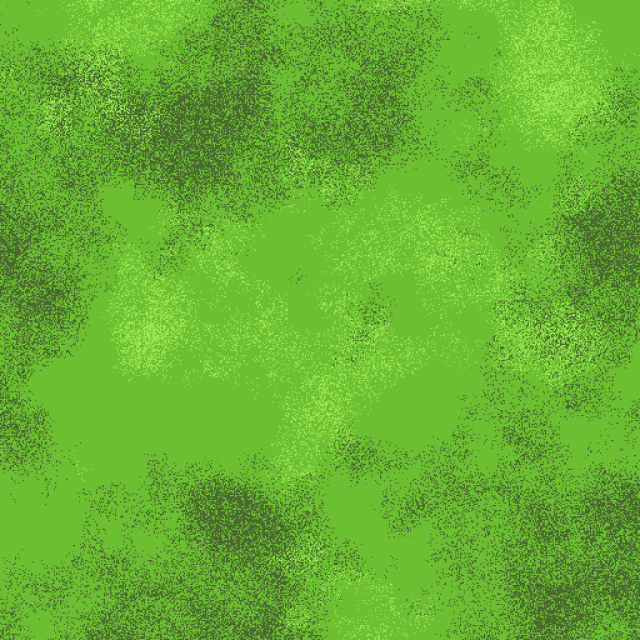
This texture is drawn by a Shadertoy shader. Its source:

```glsl
const vec3 GRASS = vec3(0.42, 0.75, 0.19);
const vec3 SHADE = vec3(0.29, 0.41, 0.18);
const vec3 SUNLIT = vec3(0.60, 0.90, 0.31);

const float GRAINS = 512.0;         // grains across the canvas
const float PATCH_SCALE = 5.0;      // large patches across the canvas
const float ROUGHNESS = 0.6;        // strength of each finer octave
const int OCTAVES = 5;
const float SHADE_START = 0.45;     // noise level where dark grains begin
const float SHADE_GAIN = 2.5;
const float SUNLIT_START = 0.56;    // noise level where light grains begin
const float SUNLIT_GAIN = 2.6;
const float MAX_DENSITY = 0.72;
const mat2 OCTAVE_TURN = mat2(0.8, 0.6, -0.6, 0.8);

// Integer hash of a cell and a seed, returned in 0..1
float hash(vec2 cell, int seed) {
    uvec2 q = uvec2(ivec2(cell));
    uint h = q.x * 1597u + q.y * 51749u + uint(seed) * 7919u;
    h = h * 747796405u + 2891336u;
    h = ((h >> ((h >> 28u) + 4u)) ^ h) * 277803737u;
    h = (h >> 22u) ^ h;
    return float(h >> 8u) / 16777216.0;
}

float valueNoise(vec2 p, int seed) {
    vec2 cell = floor(p);
    vec2 f = p - cell;
    f = f * f * (3.0 - 2.0 * f);
    float low = mix(hash(cell, seed), hash(cell + vec2(1, 0), seed), f.x);
    float high = mix(hash(cell + vec2(0, 1), seed), hash(cell + vec2(1, 1), seed), f.x);
    return mix(low, high, f.y);
}

// Layered noise, normalised to 0..1
float patches(vec2 p, int seed) {
    float sum = 0.0, total = 0.0, weight = 1.0;
    for (int i = 0; i < OCTAVES; i++) {
        sum += weight * valueNoise(p, seed + i);
        total += weight;
        weight *= ROUGHNESS;
        p = OCTAVE_TURN * p * 2.0 + 17.3;
    }
    return sum / total;
}

float density(float level, float start, float gain) {
    return clamp((level - start) * gain, 0.0, MAX_DENSITY);
}

// Each cell is grass unless a random draw falls below the local density
vec3 grainColour(vec2 cell, float shade, float sunlit) {
    vec3 colour = hash(cell, 101) < shade ? SHADE : GRASS;
    return hash(cell, 202) < sunlit ? SUNLIT : colour;
}

void mainImage(out vec4 fragColor, in vec2 fragCoord) {
    vec2 uv = fragCoord / iResolution.y;

    // Local density of dark and light grains
    float shade = density(patches(uv * PATCH_SCALE, 11), SHADE_START, SHADE_GAIN);
    float sunlit = density(patches(uv * PATCH_SCALE + 31.7, 47), SUNLIT_START, SUNLIT_GAIN);

    // Blend neighbouring grains by the share of the pixel each one covers
    float pixel = GRAINS / iResolution.y;
    vec2 p = uv * GRAINS;
    vec2 cell = floor(p - 0.5 * pixel);
    vec2 cover = clamp((p + 0.5 * pixel - cell - 1.0) / pixel, 0.0, 1.0);
    vec3 low = mix(grainColour(cell, shade, sunlit),
                   grainColour(cell + vec2(1, 0), shade, sunlit), cover.x);
    vec3 high = mix(grainColour(cell + vec2(0, 1), shade, sunlit),
                    grainColour(cell + vec2(1, 1), shade, sunlit), cover.x);

    fragColor = vec4(mix(low, high, cover.y), 1.0);
}
```
